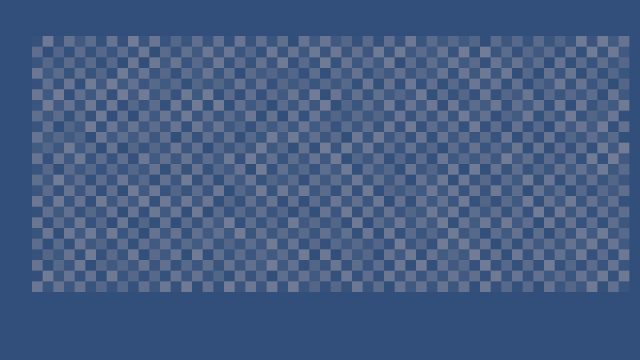
Give the GLSL for this pattern, as a WebGL 1 fragment shader.

```glsl
precision highp float;
// Draws a checkerboard panel of pale squares with uneven strength on a blue field.

uniform vec2 u_resolution;

const vec3 FIELD_COLOR = vec3(0.192, 0.308, 0.478);
const vec3 PALE_COLOR = vec3(0.450, 0.488, 0.590);

// Lengths are in units of the canvas height.
const float CELL_SIZE = 0.02963;
const vec2 PANEL_CORNER = vec2(0.08889, 0.18889);
const vec2 PANEL_CELLS = vec2(56.0, 24.0);

// Lowest and highest strength of the two kinds of square.
const vec2 STRONG_RANGE = vec2(0.50, 1.00);
const vec2 FAINT_RANGE = vec2(0.00, 0.27);

float hash(vec2 p) {
  vec3 q = fract(vec3(p.xyx) * 0.1031);
  q += dot(q, q.yzx + 33.33);
  return fract((q.x + q.y) * q.z);
}

// Strength of one square, zero outside the panel.
float cellStrength(vec2 cell) {
  vec2 inside = step(vec2(0.0), cell) * step(cell, PANEL_CELLS - 1.0);
  float isFaint = step(0.5, mod(cell.x + cell.y, 2.0));
  vec2 range = mix(STRONG_RANGE, FAINT_RANGE, isFaint);
  return inside.x * inside.y * mix(range.x, range.y, hash(cell + 7.0));
}

// Blends the four nearest squares over one pixel at their borders.
float panelStrength(vec2 gridPos, float pixel) {
  vec2 shifted = gridPos - 0.5;
  vec2 cell = floor(shifted);
  vec2 blend = clamp((fract(shifted) - 0.5) / pixel + 0.5, 0.0, 1.0);
  float lower = mix(cellStrength(cell), cellStrength(cell + vec2(1.0, 0.0)), blend.x);
  float upper = mix(cellStrength(cell + vec2(0.0, 1.0)), cellStrength(cell + 1.0), blend.x);
  return mix(lower, upper, blend.y);
}

void main() {
  vec2 pos = gl_FragCoord.xy / u_resolution.y;
  float pixel = 1.0 / (u_resolution.y * CELL_SIZE);
  float strength = panelStrength((pos - PANEL_CORNER) / CELL_SIZE, pixel);
  gl_FragColor = vec4(mix(FIELD_COLOR, PALE_COLOR, strength), 1.0);
}
```
